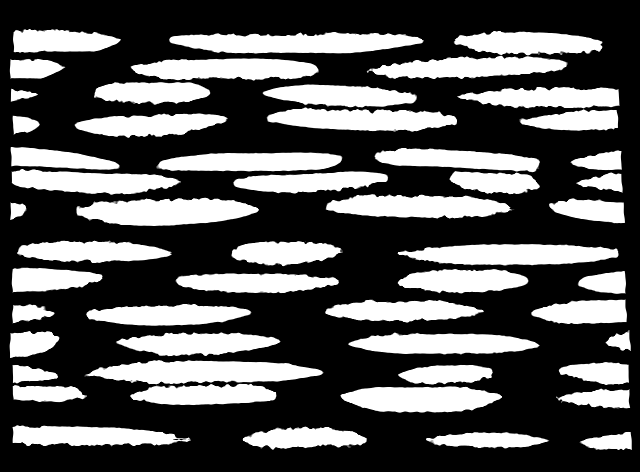
Reproduce this pattern procedurally as a Shadertoy shader.

```glsl
// Rows of rough white lens-shaped strokes on black, cut off by a plain margin.
#define ROWS 14
#define ROW_BOTTOM 0.05
#define ROW_PITCH 0.0652
#define ROW_JITTER 0.52
#define STROKE_PITCH 0.45
#define HALF_HEIGHT 0.0237
#define SEAM 0.0042
#define ROUGHNESS 0.0085
#define MARGIN 0.022
#define INK vec3(0.0)
#define PAPER vec3(1.0)

float hash(vec2 p) {
    vec3 q = fract(p.xyx * 0.1031);
    q += dot(q, q.yzx + 33.33);
    return fract((q.x + q.y) * q.z);
}

float noise(vec2 p) {
    vec2 i = floor(p), f = fract(p);
    f = f * f * (3.0 - 2.0 * f);
    return mix(mix(hash(i), hash(i + vec2(1, 0)), f.x),
               mix(hash(i + vec2(0, 1)), hash(i + vec2(1, 1)), f.x), f.y);
}

float smoothMin(float a, float b, float k) {
    float h = max(k - abs(a - b), 0.0) / k;
    return min(a, b) - h * h * k * 0.25;
}

// Gently waving centre line of a row
float rowCentre(float row, float x) {
    float jitter = ROW_JITTER * (hash(vec2(row, 71.0)) - 0.5);
    float wave = 0.016 * (noise(vec2(x * 3.5, row * 7.0 + 40.0)) - 0.5);
    return ROW_BOTTOM + (row + 0.5 + jitter) * ROW_PITCH + wave;
}

// Jittered border between two neighbouring strokes, in stroke pitches
float strokeBorder(float id, float row) {
    return id + 0.44 * (hash(vec2(id + 20.0, row + 5.0)) - 0.5);
}

// Distance inside the stroke of one row, positive within it
float strokeRow(vec2 p, float row) {
    float u = p.x / STROKE_PITCH + 3.0 + hash(vec2(row, 13.0));
    float id = floor(u);
    id += step(strokeBorder(id + 1.0, row), u) - step(u, strokeBorder(id, row));
    vec2 seed = vec2(id + 31.0, row * 3.0 + 17.0);

    // Stroke ends
    float centre = rowCentre(row, p.x);
    float y = p.y - centre;
    float left = strokeBorder(id, row) * STROKE_PITCH + mix(0.015, 0.085, hash(seed + 101.0));
    float right = strokeBorder(id + 1.0, row) * STROKE_PITCH - mix(0.015, 0.085, hash(seed + 202.0));
    float x = u * STROKE_PITCH + y * 1.4 * (hash(seed + 303.0) - 0.5);
    float ends = min(x - left, right - x);

    // Upper and lower profiles taper differently towards each end
    float t = (2.0 * x - left - right) / (right - left);
    float side = t < 0.0 ? 1.0 : 2.0;
    float edge = y < 0.0 ? 50.0 : 90.0;
    float power = mix(1.9, 3.8, hash(seed + edge));
    float taper = mix(0.55, 1.05, hash(seed + side * 400.0));
    float profile = 1.0 - taper * pow(min(abs(t), 1.0), power);
    float share = mix(0.7, 1.3, hash(seed + 505.0));
    share = y < 0.0 ? 2.0 - share : share;
    float size = HALF_HEIGHT * mix(0.82, 1.18, hash(seed + 606.0));
    float tilt = 0.007 * t * (hash(seed + 707.0) - 0.5);
    float body = size * share * profile - abs(y - tilt);

    // Narrow black seams keep crowded rows apart
    float lower = 0.5 * (centre + rowCentre(row - 1.0, p.x));
    float upper = 0.5 * (centre + rowCentre(row + 1.0, p.x));
    body = min(body, min(p.y - lower, upper - p.y) - SEAM);

    // Ragged outline, in places smooth and in places torn
    float torn = mix(0.2, 1.0, smoothstep(0.25, 0.75, noise(p * vec2(6.0, 30.0) + row)));
    float grain = noise(p * 85.0) - 0.5 + 0.4 * (noise(p * 190.0) - 0.5);
    return smoothMin(body, ends * 0.9, 0.009) + ROUGHNESS * torn * grain;
}

void mainImage(out vec4 fragColor, in vec2 fragCoord) {
    float pixel = 1.0 / iResolution.y;
    vec2 p = fragCoord * pixel;
    float width = iResolution.x * pixel;

    // Each row is cut straight, and the right margin leans
    float shape = -1.0;
    for (int i = 0; i < ROWS; i++) {
        float row = float(i);
        float nudge = 0.008 * hash(vec2(row, 55.0));
        float wobble = 0.003 * noise(vec2(p.y * 60.0, row));
        float leftCut = p.x - MARGIN - nudge;
        float rightCut = width - 0.010 - 0.042 * p.y - nudge - p.x;
        float cut = min(leftCut, rightCut) + wobble;
        shape = max(shape, min(strokeRow(p, row), cut));
    }

    float cover = clamp(shape / pixel + 0.5, 0.0, 1.0);
    fragColor = vec4(mix(INK, PAPER, cover), 1.0);
}
```
